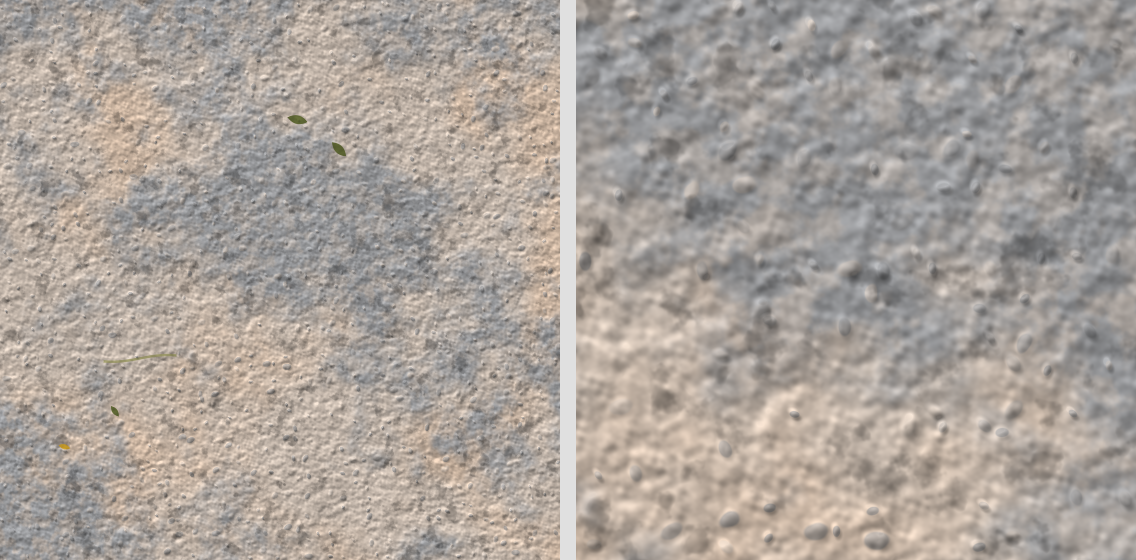
Left, the full canvas; right, a detail of the centre.
Write a WebGL 2 fragment shader that draws this texture.

```glsl
#version 300 es
precision highp float;
// Weathered slate-grey rock with sandy dust, crumbs, pebbles and a little plant debris.
uniform vec2 u_resolution;
out vec4 fragColor;

const vec3 DUST = vec3(0.745, 0.695, 0.650);
const vec3 WARM_DUST = vec3(0.775, 0.690, 0.615);
const vec3 SLATE = vec3(0.570, 0.575, 0.585);
const vec3 LEAF_GREEN = vec3(0.36, 0.39, 0.20);
const vec3 LEAF_YELLOW = vec3(0.74, 0.58, 0.16);
const vec3 TWIG = vec3(0.56, 0.55, 0.36);
const vec2 LIGHT = vec2(-0.50, 0.86);
const float PATCH_SCALE = 3.3;
const float PEBBLE_SCALE = 48.0;
const float CRUMB_SCALE = 42.0;
const float CHIP_SCALE = 105.0;
const float GRIT_SCALE = 215.0;
const float RELIEF_STEP = 0.0024;
const float RELIEF_GAIN = 1.05;
const int LEAF_COUNT = 4;

float hash(vec2 p) {
  vec3 q = fract(vec3(p.xyx) * 0.1031);
  q += dot(q, q.yzx + 33.33);
  return fract((q.x + q.y) * q.z);
}

vec2 hash2(vec2 p) { return vec2(hash(p), hash(p + 57.3)); }

mat2 rotation(float a) { return mat2(cos(a), sin(a), -sin(a), cos(a)); }

float noise(vec2 p) {
  vec2 i = floor(p), f = fract(p);
  f = f * f * (3.0 - 2.0 * f);
  return mix(mix(hash(i), hash(i + vec2(1, 0)), f.x),
             mix(hash(i + vec2(0, 1)), hash(i + vec2(1, 1)), f.x), f.y);
}

float fbm(vec2 p) {
  float sum = 0.0, amp = 0.533;
  for (int i = 0; i < 4; i++) {
    sum += amp * noise(p);
    p = rotation(0.65) * p * 2.03 + 17.1;
    amp *= 0.5;
  }
  return sum;
}

// Exposed rock (1) against dust-filled hollows (0), with ragged borders
float rockMask(vec2 p) {
  float broad = fbm(p * PATCH_SCALE + vec2(3.7, 8.2));
  float ragged = fbm(p * 24.0 + 40.0) - 0.5;
  return smoothstep(0.41, 0.60, broad + 0.30 * ragged);
}

// Scattered oval stones: x = dome height, y = tone of the topmost stone
vec2 pebbles(vec2 p) {
  p *= PEBBLE_SCALE;
  vec2 cell = floor(p), best = vec2(0.0, 0.5);
  for (int y = -1; y <= 1; y++)
    for (int x = -1; x <= 1; x++) {
      vec2 id = cell + vec2(x, y);
      vec2 rnd = hash2(id + 11.0);
      if (rnd.x > 0.38) continue;
      vec2 offset = p - id - 0.15 - 0.7 * hash2(id + 91.0);
      offset = rotation(rnd.y * 6.28) * offset * vec2(1.0, 1.5);
      float radius = mix(0.20, 0.50, rnd.y * rnd.y);
      float edge = 0.25 * (noise(p * 3.0) - 0.5);
      float dome = smoothstep(1.0, 0.25, length(offset) / radius + edge);
      if (dome > best.x) best = vec2(dome, hash(id + 23.0));
    }
  return best;
}

float surfaceHeight(vec2 p) {
  vec2 q = p * vec2(1.0, 1.15);
  float h = 0.28 * rockMask(p);
  h += 0.60 * fbm(q * CRUMB_SCALE);
  h += 0.28 * noise(rotation(0.4) * q * CHIP_SCALE);
  h += 0.15 * noise(rotation(1.1) * q * GRIT_SCALE);
  return h + 0.20 * pebbles(p).x;
}

// Few small leaves and one thin bent twig
vec3 addDebris(vec3 color, vec2 p, float light) {
  for (int i = 0; i < LEAF_COUNT; i++) {
    vec2 rnd = hash2(vec2(float(i) * 7.0 + 2.0, 5.0));
    vec2 d = rotation(rnd.x * 6.28) * (p - 0.08 - 0.84 * rnd);
    float size = mix(0.009, 0.020, rnd.y);
    float shape = abs(d.y) - 0.42 * size * (1.0 - d.x * d.x / (size * size));
    vec3 tint = mix(LEAF_GREEN, LEAF_YELLOW, step(0.6, hash(rnd * 80.0)));
    color = mix(color, tint * light, smoothstep(0.0012, -0.0012, shape));
  }
  vec2 t = p - vec2(0.25, 0.36);
  float bend = abs(t.y - 0.006 * sin(t.x * 32.0)) - 0.0022;
  float twig = smoothstep(0.0012, -0.0012, max(bend, abs(t.x) - 0.065));
  return mix(color, TWIG * light, 0.85 * twig);
}

void main() {
  vec2 p = gl_FragCoord.xy / u_resolution.y;
  vec2 ray = LIGHT * RELIEF_STEP;
  float relief = surfaceHeight(p - ray) - surfaceHeight(p + ray);
  float light = 1.0 + clamp(relief * RELIEF_GAIN, -0.36, 0.26);

  // Base colours, with dust caught in small pits of the rock
  float pits = smoothstep(0.30, 0.62, fbm(p * 62.0 + 9.0));
  float rock = rockMask(p) * mix(0.55, 1.0, pits);
  vec3 dust = mix(DUST, WARM_DUST, smoothstep(0.45, 0.70, fbm(p * 5.0 + 70.0)));
  vec3 color = mix(dust, SLATE, rock);

  // Stones, dark crevices and fine grain
  vec2 stone = pebbles(p);
  vec3 stoneColor = mix(SLATE * 0.88, DUST, stone.y * stone.y);
  color = mix(color, stoneColor, 0.6 * smoothstep(0.1, 0.6, stone.x));
  float crevice = smoothstep(0.40, 0.22, fbm(p * 52.0 + 31.0));
  color *= 1.0 - 0.22 * crevice;
  color *= 1.0 + 0.09 * (noise(p * 240.0) - 0.5) + 0.10 * (fbm(p * 9.0) - 0.5);

  fragColor = vec4(addDebris(color * light, p, mix(1.0, light, 0.5)), 1.0);
}
```
